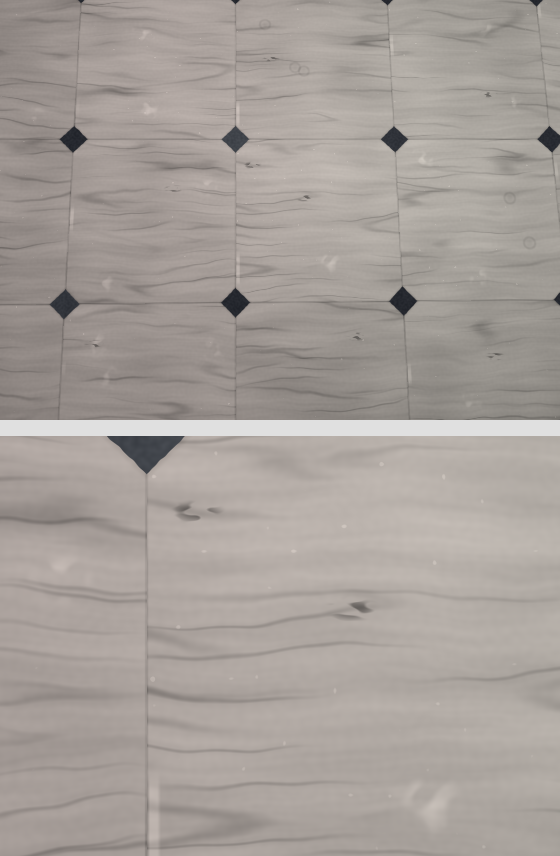
Top: the whole. Bottom: its middle third, enlarged.
A WebGL 1 fragment shader for this texture:

```glsl
precision highp float;
// Worn, veined marble floor slabs with small dark diamond insets at the corners, in slight perspective.
uniform vec2 u_resolution;

float hash(vec2 p) {
  return fract(sin(dot(p, vec2(127.1, 311.7))) * 43758.55);
}

vec2 hash2(vec2 p) {
  return vec2(hash(p), hash(p + 17.3));
}

float gradientDot(vec2 cell, vec2 offset) {
  float angle = 6.2832 * hash(cell);
  return dot(vec2(cos(angle), sin(angle)), offset);
}

// Gradient noise, roughly -0.7 to 0.7
float noise(vec2 p) {
  vec2 i = floor(p), f = fract(p);
  vec2 s = f * f * f * (f * (f * 6.0 - 15.0) + 10.0);
  vec2 e = vec2(1.0, 0.0);
  return mix(mix(gradientDot(i, f), gradientDot(i + e.xy, f - e.xy), s.x),
             mix(gradientDot(i + e.yx, f - e.yx), gradientDot(i + e.xx, f - e.xx), s.x), s.y);
}

// Canvas position to slab coordinates; v runs downward
vec2 floorPlane(vec2 p) {
  vec2 q = vec2(p.x - 0.5608, 0.6684 - p.y);
  return q / (vec2(0.382, 0.3688) * (1.0 - 0.0236 * q.x + 0.141 * q.y));
}

// Brightness change from horizontal bands and thin wavy veins
float marble(vec2 p) {
  p.y += 0.05 * noise(p * vec2(2.0, 3.0)) + 0.012 * noise(p * vec2(9.0, 14.0));
  float tone = 0.045 * noise(p * vec2(1.1, 9.0)) + 0.035 * noise(p * vec2(2.5, 27.0))
             + 0.018 * noise(p * vec2(5.0, 70.0));
  for (int k = 0; k < 3; k++) {
    float layer = float(k);
    vec2 q = p + layer * vec2(7.3, 4.1);
    float contour = abs(noise(q * vec2(0.8, 6.0 + 2.5 * layer)));
    float broken = smoothstep(-0.02, 0.4, noise(q * vec2(1.6, 5.0) + 31.0));
    tone -= broken * (0.085 * smoothstep(0.07, 0.0, contour) + 0.02 * smoothstep(0.25, 0.0, contour));
  }
  return tone;
}

// Round stains, dark mineral smudges and pale scuffs scattered on each slab
float blemishes(vec2 tile, vec2 f) {
  float tone = 0.0;
  for (int k = 0; k < 3; k++) {
    vec2 seed = tile + 9.7 * float(k + 1);
    float chance = hash(seed + 3.1);
    vec2 d = f - 0.12 - 0.76 * hash2(seed);
    float radius = 0.022 + 0.016 * chance;
    float ring = smoothstep(0.013, 0.0, abs(length(d) - radius));
    tone -= step(0.6, chance) * (0.05 * ring + 0.025 * smoothstep(radius, 0.0, length(d)));

    d = f - 0.08 - 0.84 * hash2(seed + 41.0);
    float smudge = smoothstep(0.065, 0.02, length(d * vec2(1.0, 2.2)));
    tone -= step(0.72, hash(seed + 5.3)) * 0.22 * smudge * smoothstep(0.02, 0.3, noise(f * vec2(24.0, 60.0) + seed));

    d = f - 0.08 - 0.84 * hash2(seed + 73.0);
    float scuff = smoothstep(0.08, 0.0, length(d + 0.04 * noise(f * 22.0)));
    tone += step(0.55, hash(seed + 8.9)) * 0.09 * scuff * smoothstep(-0.1, 0.3, noise(f * 19.0 + seed));
  }
  return tone;
}

void main() {
  vec2 p = gl_FragCoord.xy / u_resolution.y;
  vec2 t = floorPlane(p);
  vec2 tile = floor(t), f = fract(t);
  float pixel = 2.7 / u_resolution.y;

  // Soft light, strongest above the middle
  vec2 d = p - vec2(0.80, 0.69);
  float tone = mix(0.49, 0.705, exp(-1.2 * d.x * d.x - 2.6 * d.y * d.y));

  // Each slab has its own shade and vein pattern
  vec2 grain = f + 20.0 * hash2(tile + 2.6);
  grain.y += 0.06 * (hash(tile + 6.4) - 0.5) * f.x;
  tone += 0.035 * (hash(tile + 1.7) - 0.5) + marble(grain) + blemishes(tile, f);
  tone += 0.035 * noise(t * 3.0) + 0.012 * noise(t * 55.0);
  float pits = noise(t * 38.0 + 11.0);
  tone += 0.07 * smoothstep(0.53, 0.62, pits);

  // Hairline joints, uneven in strength, with pale filler beside some upright ones
  vec2 edge = 0.5 - abs(f - 0.5);
  vec2 joint = 1.0 - smoothstep(vec2(0.001), vec2(0.003 + pixel), edge);
  tone -= joint.x * (0.07 + 0.09 * noise(vec2(tile.x * 5.0, t.y * 4.0)));
  tone -= joint.y * (0.09 + 0.10 * noise(vec2(t.x * 4.0, tile.y * 5.0 + 8.0)));
  float filler = smoothstep(0.17, 0.34, noise(vec2(floor(t.x + 0.5) * 3.7, t.y * 3.1 + 5.0)));
  tone += 0.09 * filler * (1.0 - smoothstep(0.02, 0.03, f.x)) * smoothstep(0.002, 0.008, f.x);

  // Warm grey on the left, more neutral on the right
  vec3 stoneTint = mix(vec3(1.03, 0.973, 0.945), vec3(1.012, 0.985, 0.945), smoothstep(-0.5, 1.5, t.x));
  vec3 color = tone * stoneTint;

  // Dark diamonds centred on the slab corners
  vec2 corner = floor(t + 0.5);
  vec2 q = abs(t - corner);
  float diamond = q.x + q.y - 0.086 + 0.004 * noise(t * 45.0);
  vec3 slate = mix(vec3(0.145, 0.155, 0.18), vec3(0.26, 0.275, 0.30), pow(hash(corner + 4.2), 4.0));
  slate += 0.035 * noise(t * 70.0) + 0.02 * noise(t * 18.0);
  color -= 0.05 * smoothstep(0.02, 0.0, diamond);
  color = mix(color, slate, 1.0 - smoothstep(-pixel, pixel, diamond));

  gl_FragColor = vec4(clamp(color, 0.0, 1.0), 1.0);
}
```
